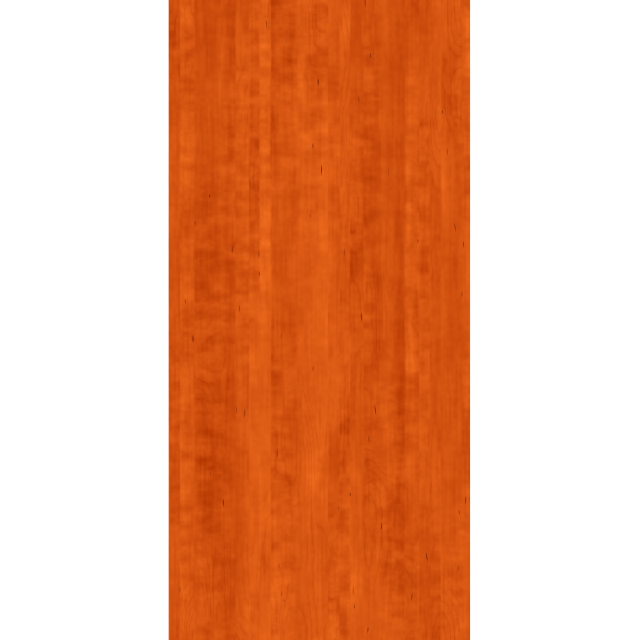
A three.js fragment shader for this texture:

```glsl
// Tall orange cherry-wood panel of narrow vertical staves, centred on white.
varying vec2 vUv;

float hash(vec2 p) {
  vec3 q = fract(vec3(p.xyx) * 0.1031);
  q += dot(q, q.yzx + 33.33);
  return fract((q.x + q.y) * q.z);
}

float noise(vec2 p) {
  vec2 i = floor(p), f = fract(p);
  f = f * f * (3.0 - 2.0 * f);
  return mix(mix(hash(i), hash(i + vec2(1.0, 0.0)), f.x),
             mix(hash(i + vec2(0.0, 1.0)), hash(i + vec2(1.0, 1.0)), f.x), f.y);
}

float fbm(vec2 p) {
  float sum = 0.0, amp = 0.533;
  for (int i = 0; i < 4; i++) {
    sum += amp * noise(p);
    p = p * 2.03 + vec2(17.3, 9.1);
    amp *= 0.5;
  }
  return sum;
}

// Brightness of one stave, 0 dark to 1 light; each id shifts the figure.
float staveTone(vec2 p, float id) {
  vec2 q = p + vec2(hash(vec2(id, 3.0)) * 3.0, hash(vec2(id, 8.0)) * 13.0);
  float tone = 0.51 + 0.28 * (hash(vec2(id, 21.0)) - 0.5);

  // Cloudy patches and the short cross-grain shimmer
  tone += 0.75 * (fbm(q * vec2(26.0, 8.0)) - 0.5);
  float shimmer = smoothstep(0.3, 0.75, noise(q * vec2(18.0, 4.0) + 40.0));
  tone += (0.25 + 0.55 * shimmer) * (fbm(q * vec2(38.0, 75.0) + 11.0) - 0.5);

  // Thin arched growth lines along contours of a stretched field
  float field = noise(q * vec2(30.0, 7.0) + 5.0) + 0.12 * fbm(q * vec2(60.0, 40.0));
  float line = pow(0.5 + 0.5 * sin(field * 48.0), 5.0);
  tone -= 0.16 * line * smoothstep(0.4, 0.7, noise(q * vec2(16.0, 6.0) + 70.0));
  return tone;
}

// Sparse, slim dark pores, at most one per grid cell
float flecks(vec2 p) {
  vec2 g = p * vec2(64.0, 30.0);
  vec2 cell = floor(g);
  float dark = 0.0;
  for (int j = -1; j <= 1; j++) {
    for (int i = -1; i <= 1; i++) {
      vec2 c = cell + vec2(float(i), float(j));
      vec2 centre = c + vec2(hash(c + 4.0), hash(c + 9.0));
      vec2 d = (g - centre) / vec2(64.0, 30.0);
      d.x += d.y * 0.3 * (hash(c + 15.0) - 0.5);
      float size = 0.004 + 0.007 * hash(c + 27.0);
      float shape = 1.0 - smoothstep(0.2, 1.0, length(d / vec2(0.0016, size)));
      dark = max(dark, shape * step(0.94, hash(c + 51.0)) * (0.3 + 0.7 * hash(c + 63.0)));
    }
  }
  return dark;
}

void main() {
  vec2 p = vUv;

  // Staves of uneven width, softly joined
  float wander = 0.0015 * (noise(vec2(p.x * 20.0, p.y * 5.0)) - 0.5);
  float s = (p.x + wander) * 34.0 + 0.6 * sin(p.x * 47.0);
  float id = floor(s);
  float tone = mix(staveTone(p, id), staveTone(p, id + 1.0), smoothstep(0.84, 1.0, fract(s)));

  // Fine fibres and long streaks running up the whole panel
  tone += 0.2 * (noise(p * vec2(300.0, 22.0)) - 0.5);
  tone += 0.12 * (noise(p * vec2(210.0, 160.0)) - 0.5);
  tone += 0.22 * (noise(vec2(p.x * 75.0, p.y * 1.5)) - 0.5);

  vec3 wood = mix(vec3(0.745, 0.250, 0.025), vec3(0.925, 0.415, 0.115), clamp(tone, -0.25, 1.2));
  wood = mix(wood, vec3(0.48, 0.13, 0.02), 0.75 * flecks(p));

  // Crisp panel edges against white
  float edge = abs(p.x - 0.499) - 0.2355;
  gl_FragColor = vec4(mix(wood, vec3(1.0), smoothstep(-0.001, 0.001, edge)), 1.0);
}
```
